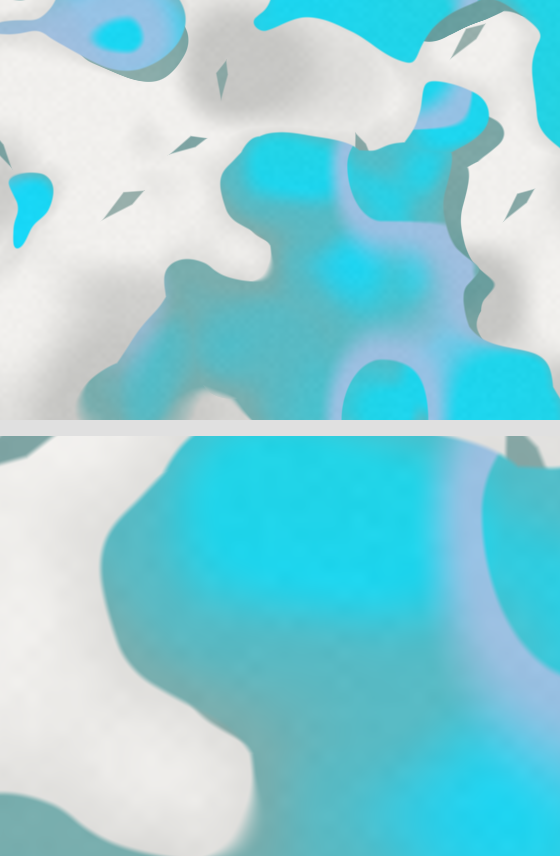
Top, the full canvas; bottom, a detail of the centre.
This background is drawn by a WebGL 1 fragment shader. Its source:

```glsl
precision highp float;
// Soft abstract patches of cyan, teal and periwinkle flowing through off-white.

uniform vec2 u_resolution;

float hash(vec2 p) {
  return fract(sin(dot(p, vec2(127.1, 311.7))) * 43758.5453);
}

// Smooth value noise; a checker keeps high and low cells in balance.
float cellValue(vec2 cell) {
  return 0.78 * hash(cell) + 0.22 * mod(cell.x + cell.y, 2.0);
}

float noise(vec2 p) {
  vec2 i = floor(p);
  vec2 f = fract(p);
  f = f * f * (3.0 - 2.0 * f);
  float low = mix(cellValue(i), cellValue(i + vec2(1.0, 0.0)), f.x);
  float high = mix(cellValue(i + vec2(0.0, 1.0)), cellValue(i + vec2(1.0)), f.x);
  return mix(low, high, f.y);
}

// Height of the coloured patches: positive inside, negative in the white.
float patchField(vec2 p) {
  vec2 warp = vec2(noise(p * 4.5 + 31.0), noise(p * 4.5 + 57.0)) - 0.5;
  float kink = abs(noise(p * 5.5 + 38.0) - 0.5) - 0.15;
  p += 0.16 * warp;
  vec2 turned = mat2(0.83, 0.56, -0.56, 0.83) * p;
  return 0.8 * noise(turned * 4.3 + 4.0) + 0.2 * noise(p * 8.0 + 13.0) + 0.22 * kink - 0.52;
}

vec3 whiteColor(vec2 p, float field) {
  float shade = smoothstep(0.46, 0.78, noise(p * 3.6 + 71.0));
  shade = max(shade, 0.4 * smoothstep(-0.12, 0.0, field));
  return mix(vec3(0.945, 0.94, 0.93), vec3(0.78, 0.78, 0.77), shade);
}

vec3 blueColor(vec2 p, float depth) {
  float hue = noise(p * 2.5 + 22.0) + 1.1 * max(depth, 0.0) - 0.07;
  vec3 color = mix(vec3(0.47, 0.68, 0.68), vec3(0.34, 0.73, 0.77),
                   smoothstep(0.18, 0.36, hue));
  vec3 cyan = mix(vec3(0.15, 0.82, 0.87), vec3(0.08, 0.85, 0.99), noise(p * 2.8 + 91.0));
  color = mix(color, cyan, smoothstep(0.34, 0.50, hue));

  // Periwinkle glow that rises softly and stops at a crisp fold.
  float fold = noise(p * 3.3 + 43.0);
  float glow = smoothstep(0.52, 0.70, fold) * (1.0 - smoothstep(0.72, 0.735, fold));
  return mix(color, vec3(0.64, 0.75, 0.89), 0.9 * glow);
}

// Coverage of a bent, one-sided shard lying along the x axis.
float shard(vec2 q, float halfLength, float halfWidth) {
  float t = q.x / halfLength;
  float top = halfWidth * (1.0 - abs(t - 0.3) * (t > 0.3 ? 1.43 : 0.77));
  float d = abs(q.y - 0.4 * top) - top;
  return 1.0 - smoothstep(-0.003, 0.003, d);
}

void main() {
  vec2 p = gl_FragCoord.xy / u_resolution.y;
  float field = patchField(p);
  vec3 color = whiteColor(p, field);

  // A few small slanted shards lie on the white.
  for (int n = 0; n < 8; n++) {
    float id = float(n);
    vec2 center = vec2((id + hash(vec2(id, 3.0))) / 8.0 * u_resolution.x / u_resolution.y,
                       hash(vec2(id, 8.0)));
    float angle = mix(0.3, 2.3, hash(vec2(id, 5.0)));
    vec2 axis = vec2(cos(angle), sin(angle));
    vec2 q = p - center;
    q = vec2(dot(q, axis), dot(q, vec2(-axis.y, axis.x)));
    float size = mix(0.03, 0.06, hash(vec2(id, 6.0)));
    vec3 tone = mix(vec3(0.42, 0.60, 0.60), vec3(0.68, 0.71, 0.68), hash(vec2(id, 9.0)));
    color = mix(color, tone, 0.9 * shard(q, size, 0.3 * size));
  }

  // Most outlines are crisp, some melt into the white.
  float melt = smoothstep(0.62, 0.84, noise(p * 3.0 + 65.0));

  // Tapering grey-teal facets peep out where a shifted outline passes the patch.
  float shifted = patchField(p + vec2(-0.045, 0.035));
  float taper = max(0.9 * (0.50 - noise(p * 4.6 + 82.0)), -0.02);
  float facet = smoothstep(-0.006, 0.006, shifted - taper - 0.03) * (1.0 - melt);
  vec3 facetColor = mix(vec3(0.28, 0.56, 0.57), vec3(0.62, 0.70, 0.68),
                        noise(p * 6.0 + 17.0));
  color = mix(color, facetColor, 0.92 * facet);

  // Dividing by the slope gives the outline an even width.
  vec2 slope = vec2(patchField(p + vec2(0.002, 0.0)), patchField(p + vec2(0.0, 0.002))) - field;
  float edge = field / max(length(slope) / 0.002, 0.5);
  float softness = mix(0.003, 0.06, melt);
  color = mix(color, blueColor(p, field), smoothstep(-softness, softness, edge));

  // Faint mottling.
  color += 0.02 * (noise(p * 85.0) - 0.5);
  gl_FragColor = vec4(color, 1.0);
}
```
